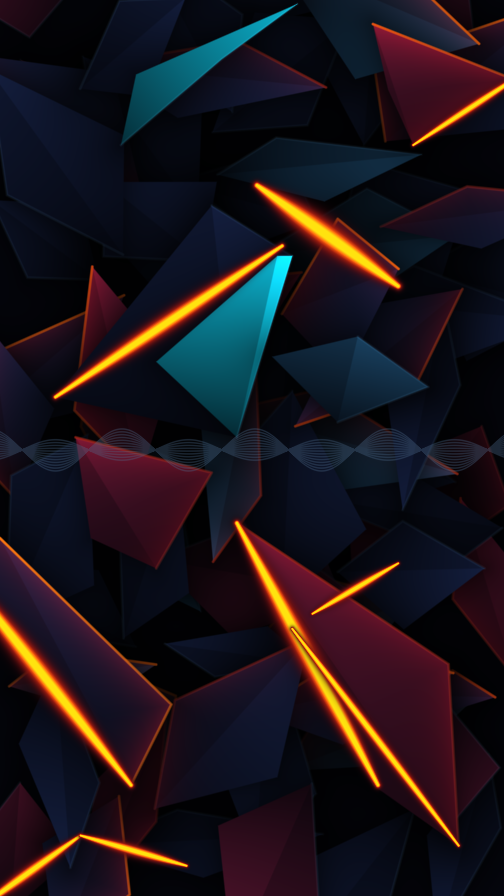
Write a Shadertoy shader that draws this background.

```glsl
float hash(float n) { return fract(sin(n * 127.1) * 43758.5453); }

// Dark red through orange to yellow
vec3 ember(float heat) {
    return vec3(min(1.0, 1.3 * heat), 0.03 + 0.86 * heat * heat * heat, 0.06);
}

// Four-cornered plate: brightest at corner a, glowing along a-b-c
void paintShard(inout vec3 col, vec2 p, vec2 a, vec2 b, vec2 c, vec2 d, vec3 tint, float heat) {
    vec2 corner[4] = vec2[4](a, b, c, d);
    float px = 1.0 / iResolution.x, dist = 10.0, rim = 10.0, side = 1.0;
    for (int i = 0; i < 4; i++) {
        vec2 e = corner[(i + 1) % 4] - corner[i], w = p - corner[i];
        float len = length(w - e * clamp(dot(w, e) / dot(e, e), 0.0, 1.0));
        dist = min(dist, len);
        if (i < 2) rim = min(rim, len);
        bvec3 cross3 = bvec3(w.y >= 0.0, w.y < e.y, e.x * w.y > e.y * w.x);
        if (all(cross3) || all(not(cross3))) side = -side;
    }
    dist *= side;

    // Drop shadow
    col *= 1.0 - 0.5 * exp(-20.0 * max(dist, 0.0));

    // Two facets split by the diagonal, fading away from corner a
    vec2 axis = c - a, q = p - a;
    float along = clamp(dot(q, axis) / dot(axis, axis), 0.0, 1.0);
    float across = (axis.x * q.y - axis.y * q.x) / length(axis);
    float shade = mix(1.25, 0.3, along) * mix(0.72, 1.0, smoothstep(-px, px, across));
    vec3 face = tint * shade + vec3(0.01, 0.014, 0.035);
    face += heat * vec3(0.32, 0.02, 0.04) * exp(-24.0 * rim);
    col = mix(col, face, 1.0 - smoothstep(-px, px, dist));

    // Lit rim
    float line = 1.0 - smoothstep(0.0005, 0.0045, rim);
    col += 0.07 * line * (1.0 - heat) * vec3(0.5, 0.8, 1.0);
    col = mix(col, ember(heat), line * min(1.4 * heat, 1.0) * mix(1.0, 0.4, along));
}

// Molten streak, widest in the middle
void paintBlade(inout vec3 col, vec2 p, vec2 a, vec2 b, float width) {
    vec2 e = b - a;
    float t = clamp(dot(p - a, e) / dot(e, e), 0.0, 1.0);
    float d = length(p - a - e * t);
    float w = width * (0.25 + 0.75 * sin(3.14159 * t));
    float core = 1.0 - 0.5 * smoothstep(0.3 * w, 1.1 * w + 1.0 / iResolution.x, d);
    float heat = core * exp(-max(d - w, 0.0) / (1.2 * w + 0.003));
    col = mix(col, ember(heat), smoothstep(0.03, 0.5, heat));
}

void mainImage(out vec4 fragColor, in vec2 fragCoord) {
    vec2 p = fragCoord / iResolution.x;
    vec3 navy = vec3(0.055, 0.085, 0.17), wine = vec3(0.27, 0.055, 0.12);
    vec3 slate = vec3(0.07, 0.19, 0.27), cyan = vec3(0.04, 0.78, 0.88);
    vec3 col = vec3(0.02, 0.025, 0.06);

    // Scattered plates on a jittered grid, painted in shuffled order
    for (int i = 0; i < 66; i++) {
        float cell = float((i * 29) % 66), s = cell * 7.0 + 3.0;
        vec2 center = (vec2(mod(cell, 6.0), floor(cell / 6.0)) + vec2(hash(s), hash(s + 1.0))) / 6.0;
        float turn = 6.2832 * hash(s + 2.0);
        vec2 u = vec2(cos(turn), sin(turn)), v = vec2(-u.y, u.x);
        vec2 size = vec2(0.13 + 0.13 * hash(s + 3.0), 0.05 + 0.09 * hash(s + 4.0));
        float skew = hash(s + 5.0) - 0.5, kind = hash(s + 6.0);
        vec3 tint = kind < 0.27 ? wine : kind > 0.85 ? slate : navy;
        float glow = hash(s + 0.5);
        float heat = glow < 0.42 ? 0.4 + glow : 0.0;
        paintShard(col, p, center + u * size.x, center + v * size.y + u * skew * size.x,
            center - u * size.x * 0.8, center - v * size.y * 1.2 - u * skew * 0.1, tint, heat);
    }

    // Large plates
    paintShard(col, p, vec2(0.42, 1.37), vec2(0.58, 1.27), vec2(0.47, 0.91), vec2(0.11, 0.99), navy, 0.0);
    paintShard(col, p, vec2(0.55, 1.27), vec2(0.58, 1.27), vec2(0.47, 0.91), vec2(0.31, 1.06), cyan, 0.0);
    paintShard(col, p, vec2(0.59, 1.77), vec2(0.44, 1.66), vec2(0.24, 1.49), vec2(0.27, 1.63), cyan, 0.0);
    paintShard(col, p, vec2(0.71, 1.11), vec2(0.85, 1.01), vec2(0.67, 0.94), vec2(0.54, 1.07), slate, 0.0);
    paintShard(col, p, vec2(0.15, 0.91), vec2(0.42, 0.84), vec2(0.31, 0.65), vec2(0.18, 0.71), wine, 0.5);
    paintShard(col, p, vec2(0.0, 0.71), vec2(0.34, 0.38), vec2(0.26, 0.22), vec2(-0.02, 0.55), navy, 0.8);
    paintShard(col, p, vec2(0.47, 0.74), vec2(0.89, 0.46), vec2(0.91, 0.1), vec2(0.74, 0.22), wine, 0.5);
    paintShard(col, p, vec2(0.74, 1.73), vec2(1.02, 1.62), vec2(0.82, 1.49), vec2(0.77, 1.6), wine, 0.7);

    // Molten streaks
    paintBlade(col, p, vec2(0.11, 0.99), vec2(0.56, 1.29), 0.012);
    paintBlade(col, p, vec2(0.51, 1.41), vec2(0.79, 1.21), 0.018);
    paintBlade(col, p, vec2(0.47, 0.74), vec2(0.75, 0.22), 0.015);
    paintBlade(col, p, vec2(0.58, 0.53), vec2(0.91, 0.1), 0.007);
    paintBlade(col, p, vec2(-0.1, 0.67), vec2(0.26, 0.22), 0.015);
    paintBlade(col, p, vec2(-0.05, -0.03), vec2(0.16, 0.12), 0.008);
    paintBlade(col, p, vec2(0.16, 0.12), vec2(0.37, 0.06), 0.007);
    paintBlade(col, p, vec2(0.82, 1.49), vec2(1.05, 1.64), 0.006);
    paintBlade(col, p, vec2(0.62, 0.56), vec2(0.79, 0.66), 0.006);

    // Band of fine woven waves
    float wave = sin(23.8 * (p.x - 0.44)), threads = 0.0;
    for (int k = 0; k < 12; k++) {
        float y = 0.885 + 0.045 * wave * (float(k) / 8.0 - 0.45);
        threads += 1.0 - smoothstep(0.0, 0.003, abs(p.y - y));
    }
    col = mix(col, vec3(0.3, 0.42, 0.55), 0.35 * min(threads, 1.0));

    fragColor = vec4(col, 1.0);
}
```
